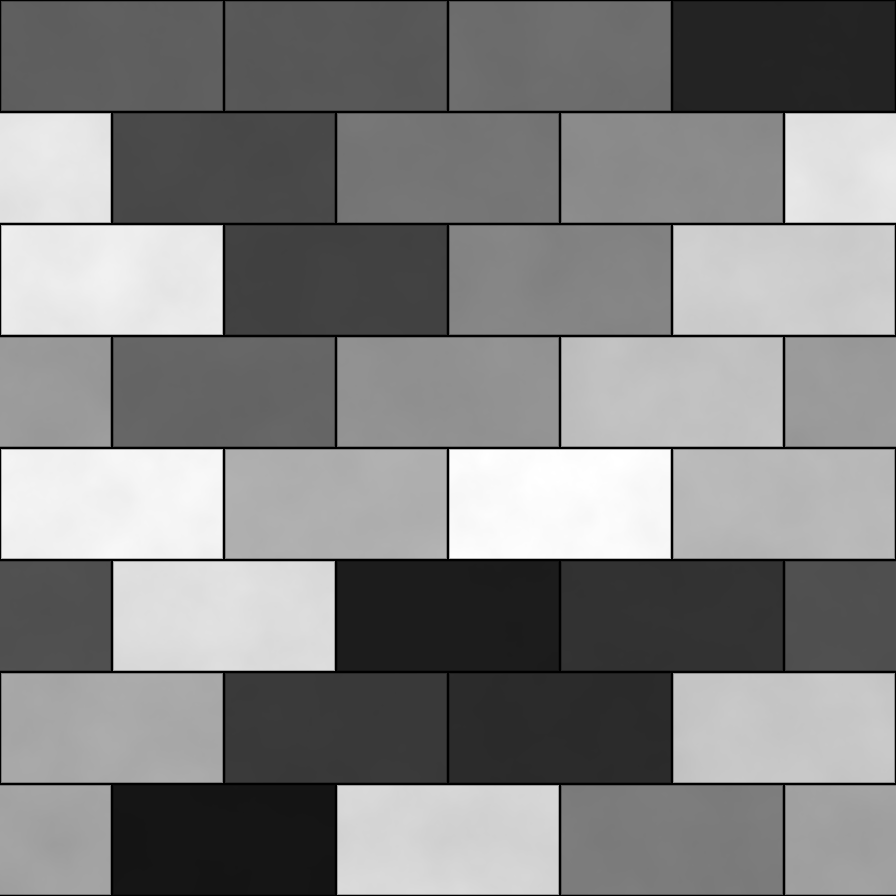
A Shadertoy shader for this pattern:

```glsl
float hash(vec2 p) {
    vec3 q = fract(vec3(p.xyx) * 0.1031);
    q += dot(q, q.yzx + 33.33);
    return fract((q.x + q.y) * q.z);
}

float valueNoise(vec2 p) {
    vec2 cell = floor(p);
    vec2 f = fract(p);
    f = f * f * (3.0 - 2.0 * f);
    float low = mix(hash(cell), hash(cell + vec2(1, 0)), f.x);
    float high = mix(hash(cell + vec2(0, 1)), hash(cell + vec2(1, 1)), f.x);
    return mix(low, high, f.y);
}

float fbm(vec2 p) {
    float sum = 0.0;
    float amplitude = 0.5;
    for (int octave = 0; octave < 5; octave++) {
        sum += amplitude * valueNoise(p);
        p = mat2(1.6, 1.2, -1.2, 1.6) * p + 17.3;
        amplitude *= 0.5;
    }
    return sum;
}

// Reversible 5-bit scramble: every brick gets its own step of the grey range
float brickTone(vec2 id) {
    int k = int(id.y) * 4 + int(id.x);
    k = (k * 13 + 7) & 31;
    k ^= k >> 2;
    k = (k * 11 + 5) & 31;
    k ^= k >> 3;
    k = (k * 21) & 31;
    return mix(0.08, 0.98, float(k) / 31.0);
}

void mainImage(out vec4 fragColor, in vec2 fragCoord) {
    vec2 uv = fragCoord / iResolution.xy;
    float pixel = 1.0 / min(iResolution.x, iResolution.y);

    // Running bond: four bricks across, eight courses, alternate ones shifted by half
    vec2 grid = uv * vec2(4.0, 8.0);
    float course = floor(grid.y);
    grid.x += 0.5 * (1.0 - mod(course, 2.0));
    vec2 id = vec2(mod(floor(grid.x), 4.0), course);

    // Flat grey with faint cloudy mottling
    float mottle = fbm(uv * 16.0 + id * 7.0) - 0.48;
    float tone = brickTone(id) * (1.0 + 0.08 * mottle);

    // Thin black joints, measured in canvas units
    vec2 local = fract(grid);
    vec2 edge = min(local, 1.0 - local) / vec2(4.0, 8.0);
    float joint = min(edge.x, edge.y) - 0.0015;
    tone *= smoothstep(-0.5 * pixel, 0.5 * pixel, joint);

    fragColor = vec4(vec3(clamp(tone, 0.0, 1.0)), 1.0);
}
```
